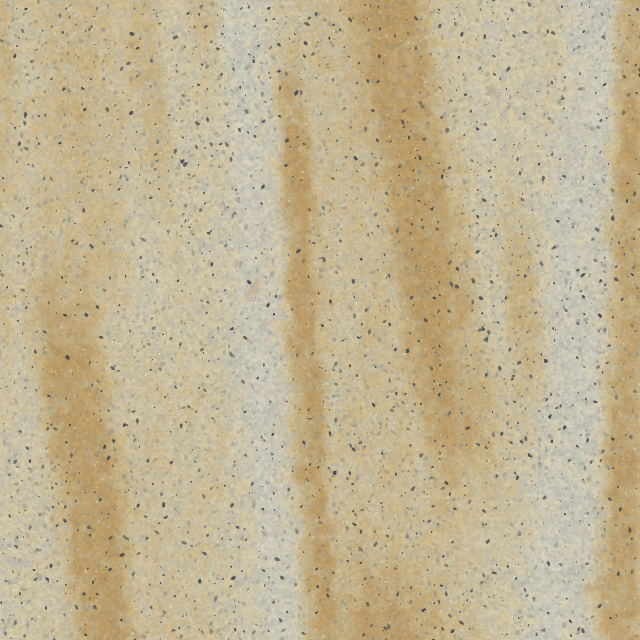
A three.js fragment shader for this texture:

```glsl
varying vec2 vUv;

const vec3 PALE = vec3(0.785, 0.775, 0.715);
const vec3 CREAM = vec3(0.795, 0.755, 0.640);
const vec3 TAN = vec3(0.770, 0.695, 0.530);
const vec3 OCHRE = vec3(0.715, 0.595, 0.395);
const vec3 RUST = vec3(0.68, 0.49, 0.34);
const vec3 GREY = vec3(0.53, 0.54, 0.51);
const vec3 MICA = vec3(0.24, 0.26, 0.28);
const vec3 QUARTZ = vec3(0.90, 0.89, 0.84);

float hash(vec2 p) {
  vec3 q = fract(p.xyx * 0.1031);
  q += dot(q, q.yzx + 33.33);
  return fract((q.x + q.y) * q.z);
}

float noise(vec2 p) {
  vec2 i = floor(p);
  vec2 f = fract(p);
  f = f * f * (3.0 - 2.0 * f);
  return mix(mix(hash(i), hash(i + vec2(1.0, 0.0)), f.x),
             mix(hash(i + vec2(0.0, 1.0)), hash(i + 1.0), f.x), f.y);
}

float fbm(vec2 p) {
  float sum = 0.0;
  float gain = 0.533;
  for (int i = 0; i < 4; i++) {
    sum += gain * noise(p);
    p = mat2(1.6, 1.2, -1.2, 1.6) * p + 17.3;
    gain *= 0.5;
  }
  return sum;
}

// Leaning vertical band that fades out below and above its span
float streak(vec2 p, float foot, float lean, float width, float low, float high) {
  float across = abs(p.x - foot + lean * p.y) / width;
  float span = smoothstep(low - 0.12, low + 0.12, p.y)
             * (1.0 - smoothstep(high - 0.12, high + 0.12, p.y));
  return span * (1.0 - smoothstep(0.35, 1.55, across));
}

// Scattered ragged ovals; radii are fractions of a cell
float flecks(vec2 p, float cells, float share, float small, float large, float seed) {
  vec2 g = p * cells;
  float ragged = 0.7 + 0.6 * noise(g * 5.0 + seed);
  float cover = 0.0;
  for (int j = -1; j <= 1; j++) {
    for (int i = -1; i <= 1; i++) {
      vec2 cell = floor(g) + vec2(float(i), float(j));
      vec2 id = cell + seed;
      vec2 d = g - cell - vec2(hash(id), hash(id + 41.7));
      float angle = (hash(id + 83.1) - 0.5) * 2.4;
      d = mat2(cos(angle), sin(angle), -sin(angle), cos(angle)) * d;
      float pick = hash(id + 127.9);
      float radius = mix(small, large, pow(hash(id + 171.3), 2.0));
      float shape = 1.0 - smoothstep(0.5, 1.15, length(d * vec2(1.6, 1.0)) * ragged / radius);
      cover = max(cover, shape * step(pick, share) * (0.45 + 0.55 * hash(id + 211.5)));
    }
  }
  return cover;
}

// Amount of ochre staining from the bands
float staining(vec2 p) {
  float w = 0.27;
  w += 0.62 * streak(p, 0.170, 0.12, 0.055, -0.3, 0.52);
  w += 0.33 * streak(p, 0.300, 0.08, 0.030, 0.70, 1.3);
  w += 0.28 * streak(p, 0.150, 0.03, 0.075, 0.50, 1.3);
  w += 0.48 * streak(p, 0.505, 0.06, 0.026, -0.1, 0.85);
  w += 0.23 * streak(p, 0.620, 0.07, 0.130, -0.3, 1.3);
  w += 0.42 * streak(p, 0.780, 0.17, 0.060, 0.25, 1.3);
  w += 0.40 * streak(p, 0.600, 0.05, 0.065, -0.3, 0.10);
  w += 0.40 * streak(p, 0.860, 0.08, 0.028, 0.35, 0.68);
  w += 0.55 * streak(p, 0.970, -0.02, 0.034, -0.3, 1.3);
  w += 0.35 * streak(p, 0.380, 0.06, 0.025, 0.90, 1.3);
  w += 0.18 * streak(p, 0.290, 0.06, 0.070, -0.1, 0.45);
  w += 0.25 * streak(p, 0.000, 0.00, 0.025, 0.40, 1.3);
  w -= 0.24 * streak(p, 0.455, 0.07, 0.045, -0.3, 1.3);
  w -= 0.24 * streak(p, 0.880, -0.05, 0.050, -0.3, 1.3);
  return w;
}

vec3 stoneColour(float warmth) {
  vec3 c = mix(PALE, CREAM, smoothstep(0.0, 0.35, warmth));
  c = mix(c, TAN, smoothstep(0.3, 0.68, warmth));
  return mix(c, OCHRE, smoothstep(0.6, 1.0, warmth));
}

void main() {
  vec2 p = vUv;

  // Wavering bands with finer drawn-out streaks
  vec2 bent = p;
  bent.x += 0.030 * (fbm(p * vec2(7.0, 4.0)) - 0.5);
  bent.x += 0.016 * (noise(p * vec2(60.0, 35.0)) - 0.5);
  vec2 sheared = vec2(p.x + 0.07 * p.y, p.y);
  float warmth = staining(bent);
  warmth += 0.26 * (fbm(sheared * vec2(28.0, 3.5) + 9.0) - 0.5);

  // Mottled crystals and fine grain
  float mottle = fbm(p * 75.0 + 31.0) - 0.5;
  float grain = noise(p * 190.0 + 5.0) - 0.5;
  float dust = noise(p * 330.0 + 63.0) - 0.5;
  vec3 colour = stoneColour(warmth + 0.65 * mottle + 0.16 * grain);
  colour *= 1.0 + 0.10 * mottle + 0.10 * grain + 0.08 * dust;

  // Rusty blotches
  float rust = flecks(p, 8.0, 0.20, 0.10, 0.22, 7.0);
  colour = mix(colour, RUST, rust * (0.35 + 0.9 * mottle));

  // Mineral flecks, gathered in loose clusters
  float cluster = fbm(p * 9.0 + 50.0);
  colour = mix(colour, GREY, 0.55 * flecks(p, 80.0, 0.15 + 0.6 * cluster, 0.16, 0.46, 19.0));
  colour = mix(colour, QUARTZ, 0.55 * flecks(p, 95.0, 0.22, 0.12, 0.28, 57.0));
  colour = mix(colour, MICA, 0.9 * flecks(p, 66.0, 0.10 + 0.6 * cluster, 0.10, 0.32, 93.0));

  gl_FragColor = vec4(colour, 1.0);
}
```
